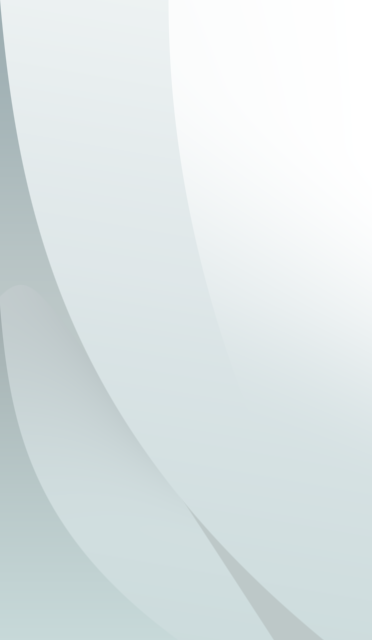
Give the GLSL for this background, as a Shadertoy shader.

```glsl
// Pale overlapping sheets swept by long curves, lit from the upper right.
// Each curve gives x as a polynomial of depth below the top edge; tilted
// gradients and fading shadows shade the layers from back to front.
#define SHEET_TILT 0.10
#define GLOW_TILT 0.30
#define LOBE_SHADE 0.10
#define EDGE_SHADE 0.04
#define EDGE_SPREAD 0.08
#define LOWER_START 0.479

const vec3 SHEET_TOP = vec3(0.935, 0.953, 0.955);
const vec3 SHEET_MID = vec3(0.865, 0.900, 0.907);
const vec3 SHEET_LOW = vec3(0.795, 0.857, 0.860);
const vec3 STRIP_DARK = vec3(0.62, 0.685, 0.70);
const vec3 STRIP_PALE = vec3(0.74, 0.785, 0.785);
const vec3 CORNER_DARK = vec3(0.62, 0.665, 0.67);
const vec3 CORNER_PALE = vec3(0.78, 0.85, 0.85);

// Antialiased coverage of the side where d is positive.
float cover(float d) {
    float w = max(fwidth(d), 1e-5);
    return smoothstep(-0.75 * w, 0.75 * w, d);
}

float mainCurve(float t) {
    return t * (0.15 + 0.22 * t + 0.5 * t * t);
}

float lowerCurve(float t) {
    float s = t - LOWER_START;
    return s * (0.15 + 0.2 * s + 2.45 * s * s);
}

float glowCurve(float t) {
    return 0.453 + 0.52 * t * t;
}

// Rounded crest of the middle lobe, as depth over x.
float lobeCrest(float x) {
    return 0.385 + length(vec2(0.06, 0.9 * (x - 0.056)));
}

vec3 sheetColor(float g) {
    vec3 upper = mix(SHEET_TOP, SHEET_MID, smoothstep(-0.25, 0.55, g) * 1.1 - 0.1);
    return mix(upper, SHEET_LOW, clamp((g - 0.4) / 0.6, 0.0, 1.0));
}

void mainImage(out vec4 fragColor, in vec2 fragCoord) {
    vec2 uv = fragCoord / iResolution.xy;
    float x = uv.x;
    float t = 1.0 - uv.y;
    vec3 sheet = sheetColor(t - SHEET_TILT * x);
    float sheetSide = x - mainCurve(t);

    // Dark strip behind everything
    vec3 color = mix(STRIP_DARK, STRIP_PALE, smoothstep(0.0, 0.55, t));

    // Middle lobe, shaded at its crest and beside the main sheet
    float crestShade = LOBE_SHADE * (1.0 - smoothstep(0.4, 0.86, t));
    float sideShade = EDGE_SHADE * exp(-abs(sheetSide) / EDGE_SPREAD)
                    * (1.0 - smoothstep(0.66, 0.87, t));
    vec3 lobe = sheet - crestShade - sideShade;
    color = mix(color, lobe, cover(t - lobeCrest(x)));

    // Lower left corner
    float cornerFade = clamp((t - LOWER_START) / (1.0 - LOWER_START), 0.0, 1.0);
    vec3 corner = mix(CORNER_DARK, CORNER_PALE, pow(cornerFade, 0.75));
    color = mix(color, corner, cover(lowerCurve(t) - x));

    // Main sheet
    color = mix(color, sheet, cover(sheetSide));

    // White glow on the right, dissolving downwards
    float glow = 1.0 - smoothstep(0.08, 0.6, t - GLOW_TILT * (x - 0.45));
    glow *= mix(0.6, 1.0, x);
    color = mix(color, vec3(1.0), glow * cover(x - glowCurve(t)));

    fragColor = vec4(color, 1.0);
}
```
